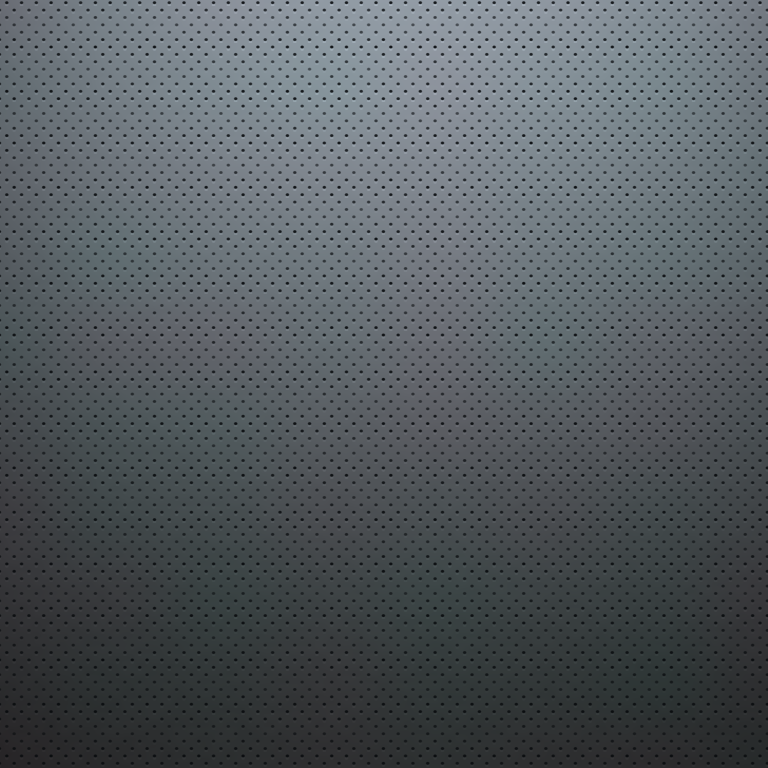
Reproduce this pattern procedurally as a WebGL 2 fragment shader.

```glsl
#version 300 es
precision highp float;
// Perforated dark metal: staggered pin holes on a softly lit steel sheet.

uniform vec2 u_resolution;
out vec4 outColor;

const float TAU = 6.2831853;

// Hole lattice, in units of one repeat
const float REPEATS = 52.0;               // repeats across and down
const vec2  LATTICE_OFFSET = vec2(0.46, 0.183);
const vec2  HOLE_STRETCH = vec2(0.92, 1.08);
const float HOLE_RADIUS = 0.102;
const float EDGE_SOFTNESS = 0.055;
const float LIP_OFFSET = 0.16;            // lit rim below each hole
const float LIP_STRENGTH = 0.10;

// Uneven crispness of the rows and columns
const float BEAT_ROWS = 6.4;
const float BEAT_START = 6.0;
const float HOLE_DEPTH = 0.74;
const float ROW_VARIATION = 0.14;
const float COLUMN_VARIATION = 0.05;
const float HOLE_VARIATION = 0.06;

// Sheet lighting
const vec3  STEEL_DARK  = vec3(0.175, 0.188, 0.190);
const vec3  STEEL_LIGHT = vec3(0.570, 0.615, 0.650);
const vec3  HOLE_COLOR  = vec3(0.035, 0.045, 0.055);
const vec3  COOL_TINT   = vec3(-0.012, 0.008, 0.002);
const float LIGHT_CENTER_X = 0.54;
const float SIDE_FALLOFF = 0.95;
const float GRAIN = 0.008;

float hash(vec2 p) {
    return fract(sin(dot(p, vec2(127.1, 311.7))) * 43758.5453);
}

float noise(vec2 p) {
    vec2 cell = floor(p);
    vec2 f = fract(p);
    f = f * f * (3.0 - 2.0 * f);
    float low  = mix(hash(cell), hash(cell + vec2(1.0, 0.0)), f.x);
    float high = mix(hash(cell + vec2(0.0, 1.0)), hash(cell + 1.0), f.x);
    return mix(low, high, f.y);
}

// Light falls from the top and fades to the sides
vec3 steelSheet(vec2 uv) {
    float height = mix(uv.y, smoothstep(0.0, 1.0, uv.y), 0.5);
    vec3 color = mix(STEEL_DARK, STEEL_LIGHT, height);
    float side = uv.x - LIGHT_CENTER_X;
    color *= 1.0 - SIDE_FALLOFF * side * side * mix(0.7, 1.1, uv.y);
    color += COOL_TINT * (noise(uv * vec2(7.0, 9.0)) * 2.0 - 1.0);
    color += GRAIN * (noise(uv * vec2(60.0, 104.0)) - 0.5);
    return color;
}

// Soft disc coverage, smoothed to at least the pixel size
float disc(vec2 p, float pixel) {
    float softness = max(EDGE_SOFTNESS, 0.7 * pixel);
    float d = length(p * HOLE_STRETCH) - HOLE_RADIUS;
    return 1.0 - smoothstep(-softness, softness, d);
}

void main() {
    vec2 uv = gl_FragCoord.xy / u_resolution;
    float pixel = REPEATS / min(u_resolution.x, u_resolution.y);

    // Nearest hole; rows are counted downward and alternate by half a repeat
    vec2 grid = vec2(uv.x, 1.0 - uv.y) * REPEATS - LATTICE_OFFSET;
    float row = floor(grid.y * 2.0 + 0.5);
    float shift = 0.5 * mod(row, 2.0);
    float column = floor(grid.x - shift + 0.5);
    vec2 local = grid - vec2(column + shift, 0.5 * row);

    // Depth of this hole
    float rowBeat = cos(TAU * (row - BEAT_START) / BEAT_ROWS);
    float columnBeat = cos(TAU * 2.0 * (column + shift) / BEAT_ROWS);
    float depth = HOLE_DEPTH + ROW_VARIATION * rowBeat
                + COLUMN_VARIATION * columnBeat
                + HOLE_VARIATION * (hash(vec2(column, row)) - 0.5);

    // Sheet, lit lip, then hole
    vec3 color = steelSheet(uv);
    float lip = disc(local - vec2(0.0, LIP_OFFSET), pixel);
    color *= 1.0 + LIP_STRENGTH * lip * (1.0 + 0.6 * rowBeat);
    color = mix(color, HOLE_COLOR, clamp(depth, 0.0, 1.0) * disc(local, pixel));

    outColor = vec4(color, 1.0);
}
```
